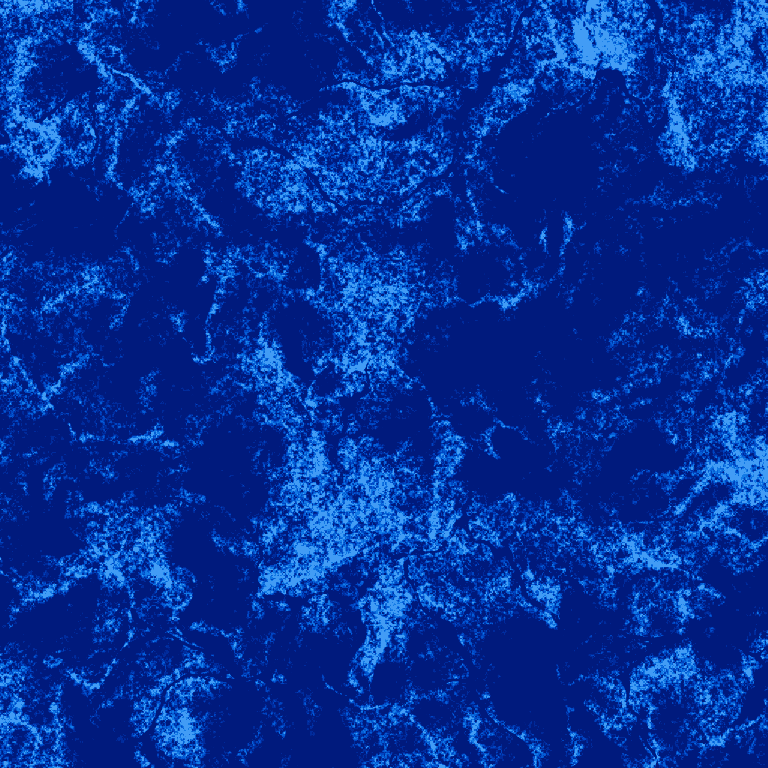
A three.js fragment shader for this texture:

```glsl
// Deep blue field with ragged, grainy clouds, pale winding strands and dark veins.
// Warped layered noise gives the clouds, its zero lines the strands, and cellular
// borders the veins; fine grain is added before the tone is cut into six blues.
varying vec2 vUv;

float hash(vec2 cell) {
  vec3 k = fract(cell.xyx * 0.1031);
  k += dot(k, k.yzx + 33.33);
  return fract((k.x + k.y) * k.z);
}

// Smooth value noise, centred on zero.
float noise(vec2 p) {
  vec2 cell = floor(p);
  vec2 f = fract(p);
  f = f * f * (3.0 - 2.0 * f);
  float low = mix(hash(cell), hash(cell + vec2(1.0, 0.0)), f.x);
  float high = mix(hash(cell + vec2(0.0, 1.0)), hash(cell + vec2(1.0)), f.x);
  return mix(low, high, f.y) - 0.5;
}

// Rotated octaves, scaled to a spread of about one.
float layered(vec2 p, int octaves) {
  float sum = 0.0;
  float weight = 0.5;
  for (int i = 0; i < 6; i++) {
    if (i >= octaves) break;
    sum += weight * noise(p);
    p = mat2(1.6, 1.2, -1.2, 1.6) * p + 17.3;
    weight *= 0.5;
  }
  return sum / 0.124;
}

// Gap between the nearest two cell points: zero along cell borders.
float cellBorder(vec2 p) {
  vec2 cell = floor(p);
  float nearest = 8.0;
  float second = 8.0;
  for (int y = -1; y <= 1; y++) {
    for (int x = -1; x <= 1; x++) {
      vec2 c = cell + vec2(float(x), float(y));
      float d = distance(p, c + vec2(hash(c), hash(c + 71.7)));
      second = min(second, max(nearest, d));
      nearest = min(nearest, d);
    }
  }
  return second - nearest;
}

// Broken winding line along the zero level of a smooth field.
float strand(vec2 p, float width) {
  float level = layered(p, 3) / width;
  float gate = smoothstep(-0.3, 0.9, layered(p * 1.1 + 43.0, 3));
  return exp(-level * level) * gate;
}

float vein(vec2 p, float width) {
  float gate = smoothstep(-0.5, 0.5, layered(p * 0.8 + 91.0, 2));
  return (1.0 - smoothstep(width * 0.3, width, cellBorder(p))) * gate;
}

// Soft round patch, one at its centre.
float patchAt(vec2 p, vec2 centre, vec2 radius) {
  vec2 d = (p - centre) / radius;
  return exp(-dot(d, d));
}

// Speckle from single specks up to small clumps.
float speckle(vec2 p) {
  float specks = 1.3 * (hash(floor(p * 512.0)) - 0.5);
  return specks + 2.0 * noise(p * 297.0) + 1.3 * noise(p * 151.0 + 7.0);
}

vec3 blues(float tone) {
  const float SOFT = 0.06;
  vec3 c = vec3(0.0, 0.10, 0.49);
  c = mix(c, vec3(0.0, 0.17, 0.61), smoothstep(-SOFT, SOFT, tone - 0.13));
  c = mix(c, vec3(0.0, 0.27, 0.76), smoothstep(-SOFT, SOFT, tone - 0.61));
  c = mix(c, vec3(0.02, 0.37, 0.84), smoothstep(-SOFT, SOFT, tone - 1.04));
  c = mix(c, vec3(0.07, 0.48, 0.90), smoothstep(-SOFT, SOFT, tone - 1.45));
  return mix(c, vec3(0.26, 0.61, 0.96), smoothstep(-SOFT, SOFT, tone - 1.9));
}

void main() {
  vec2 p = vUv;
  vec2 warp = vec2(layered(p * 9.0 + 3.0, 4), layered(p * 9.0 + 29.0, 4));
  vec2 bent = p + 0.016 * warp;

  // Clouds, small clumps, and broad light and dark regions
  float tone = 0.5 * layered(bent * 13.0 + 11.0, 6);
  tone += 0.3 * layered(bent * 52.0 + 23.0, 3);
  tone += 0.28 * layered(p * 4.0 + 57.0, 2);
  tone -= 1.1 * patchAt(p, vec2(0.69, 0.62), vec2(0.15, 0.22));
  tone += 0.6 * patchAt(p, vec2(0.85, 0.97), vec2(0.25, 0.06));

  // Pale strands in three directions, and thin dark veins
  for (int i = 0; i < 3; i++) {
    float turn = 1.1 * float(i);
    mat2 spin = mat2(cos(turn), sin(turn), -sin(turn), cos(turn));
    tone += 1.4 * strand(spin * bent * vec2(9.0, 5.5) + 19.0 * float(i), 0.2);
  }
  tone -= 1.4 * vein(bent * 7.0 + 13.0, 0.05);

  // Grain, stronger inside the clouds
  tone += speckle(p) * mix(0.4, 1.25, smoothstep(-0.8, 0.7, tone));

  gl_FragColor = vec4(blues(tone), 1.0);
}
```
